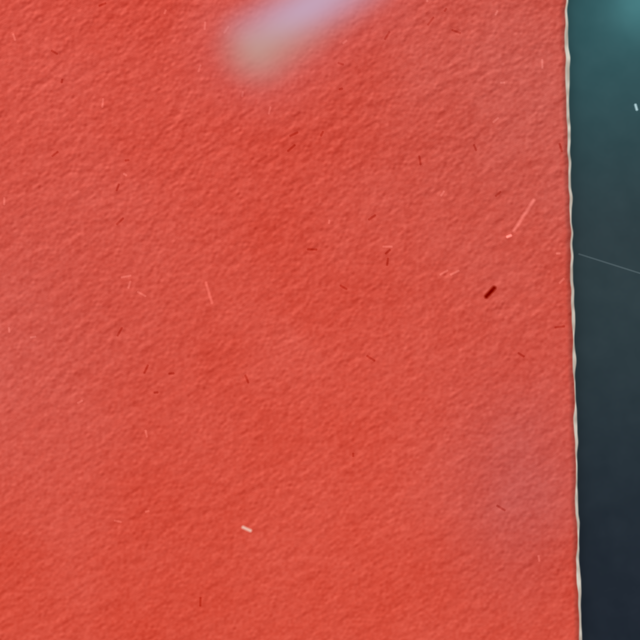
A Shadertoy shader for this texture:

```glsl
// Draws grainy red card with a soft glare and a pale torn edge beside a dark teal strip.

float hash(vec2 p) {
    vec3 q = fract(vec3(p.xyx) * 0.1031);
    q += dot(q, q.yzx + 33.33);
    return fract((q.x + q.y) * q.z);
}

float valueNoise(vec2 p) {
    vec2 cell = floor(p);
    vec2 f = fract(p);
    f = f * f * (3.0 - 2.0 * f);
    float low = mix(hash(cell), hash(cell + vec2(1, 0)), f.x);
    float high = mix(hash(cell + vec2(0, 1)), hash(cell + vec2(1, 1)), f.x);
    return mix(low, high, f.y);
}

float fbm(vec2 p) {
    float sum = 0.0;
    float gain = 0.5;
    for (int i = 0; i < 4; i++) {
        sum += gain * valueNoise(p);
        p = mat2(1.6, 1.2, -1.2, 1.6) * p + 17.3;
        gain *= 0.5;
    }
    return sum;
}

float segmentDistance(vec2 p, vec2 a, vec2 b) {
    vec2 along = b - a;
    float t = clamp(dot(p - a, along) / dot(along, along), 0.0, 1.0);
    return length(p - a - along * t);
}

float stroke(vec2 p, vec2 a, vec2 b, float width) {
    return 1.0 - smoothstep(0.0, width, segmentDistance(p, a, b));
}

float blob(vec2 p, vec2 center, vec2 size) {
    vec2 d = (p - center) / size;
    return exp(-dot(d, d));
}

// Height of the card surface, with grain stretched along a rising diagonal
float paperHeight(vec2 p) {
    vec2 q = mat2(0.85, -0.53, 0.53, 0.85) * p;
    return fbm(q * vec2(48.0, 85.0)) + 0.35 * valueNoise(q * vec2(150.0, 230.0));
}

// Signed tone of short scattered fibres and pits, denser towards the top
float scatteredFibres(vec2 p) {
    float tone = 0.0;
    for (int i = 0; i < 70; i++) {
        float id = float(i);
        vec2 start = vec2(hash(vec2(id, 3.0)) * 0.89, sqrt(hash(vec2(id, 11.0))));
        float angle = mix(-0.6, 2.0, hash(vec2(id, 23.0)));
        float reach = mix(0.003, 0.014, hash(vec2(id, 37.0)));
        float shade = hash(vec2(id, 51.0)) < 0.55 ? -0.11 : 0.10;
        vec2 end = start + reach * vec2(cos(angle), sin(angle));
        tone += shade * stroke(p, start, end, 0.0032);
    }
    return tone;
}

vec3 cardColor(vec2 p) {
    vec3 color = mix(vec3(0.84, 0.305, 0.235), vec3(0.835, 0.315, 0.26), p.y);

    // Broad tints and hazes
    color = mix(color, vec3(0.81, 0.36, 0.32), 0.65 * blob(p, vec2(0.0, 0.50), vec2(0.28, 0.30)));
    color = mix(color, vec3(0.77, 0.35, 0.31), 0.70 * blob(p, vec2(0.88, 0.85), vec2(0.30, 0.38)));
    color = mix(color, vec3(0.77, 0.36, 0.34), 0.75 * blob(p, vec2(0.82, 0.24), vec2(0.12, 0.18)));
    color += (fbm(p * 9.0 + 4.0) - 0.47) * vec3(0.03, 0.07, 0.08);

    // Relief lit from the upper left, plus fine grain
    vec2 lightStep = vec2(-0.0025, 0.0035);
    float relief = paperHeight(p) - paperHeight(p + lightStep);
    float reliefGain = mix(0.10, 0.17, p.y);
    color += relief * reliefGain * vec3(1.0, 0.85, 0.8);
    color += (valueNoise(p * 210.0) - 0.5) * vec3(0.035, 0.045, 0.045);
    color += scatteredFibres(p) * vec3(0.85, 1.0, 1.0);

    // Individual scuffs
    color += 0.13 * stroke(p, vec2(0.803, 0.640), vec2(0.834, 0.687), 0.005);
    color += 0.30 * stroke(p, vec2(0.793, 0.630), vec2(0.798, 0.632), 0.004);
    color += 0.11 * stroke(p, vec2(0.322, 0.558), vec2(0.331, 0.527), 0.004);
    color -= 0.34 * stroke(p, vec2(0.760, 0.537), vec2(0.772, 0.550), 0.006);
    color = mix(color, vec3(0.92, 0.72, 0.66), stroke(p, vec2(0.380, 0.176), vec2(0.391, 0.171), 0.005));

    // Diagonal glare, beige at its tip and lavender towards the top
    float glareDistance = segmentDistance(p, vec2(0.405, 0.930), vec2(0.555, 1.045));
    float glare = 1.0 - smoothstep(0.0, 0.088, glareDistance);
    vec3 glareColor = mix(vec3(0.76, 0.59, 0.55), vec3(0.77, 0.65, 0.74), smoothstep(0.91, 0.99, p.y));
    color = mix(color, vec3(0.80, 0.40, 0.42), 0.55 * exp(-pow(glareDistance / 0.085, 2.0)));
    return mix(color, glareColor, 0.95 * glare);
}

vec3 backdropColor(vec2 p) {
    vec3 color = mix(vec3(0.13, 0.16, 0.20), vec3(0.19, 0.25, 0.27), smoothstep(0.0, 0.6, p.y));
    color = mix(color, vec3(0.20, 0.35, 0.37), smoothstep(0.60, 1.0, p.y));
    color += vec3(0.08, 0.14, 0.14) * blob(p, vec2(1.0, 1.0), vec2(0.05, 0.06));
    color += (fbm(p * 35.0) - 0.47) * 0.03;
    color += 0.10 * stroke(p, vec2(0.905, 0.603), vec2(1.0, 0.573), 0.0025);
    return color + 0.50 * stroke(p, vec2(0.993, 0.836), vec2(0.995, 0.829), 0.004);
}

void mainImage(out vec4 fragColor, in vec2 fragCoord) {
    vec2 uv = fragCoord / iResolution.xy;
    float soft = 1.2 / iResolution.x;

    // Slightly leaning card edge with an uneven pale core
    float edge = 0.906 - 0.021 * uv.y + (valueNoise(vec2(uv.y * 55.0, 2.0)) - 0.5) * 0.003;
    float side = uv.x - edge;
    float coreWidth = 0.0015 + 0.0055 * valueNoise(vec2(uv.y * 32.0, 9.0));
    vec3 card = cardColor(uv) * (1.0 - 0.22 * smoothstep(-0.012, -0.002, side));
    vec3 backdrop = backdropColor(uv) * (1.0 - 0.25 * exp(-max(side, 0.0) / 0.01));
    vec3 core = mix(vec3(0.68, 0.63, 0.58), vec3(0.86, 0.83, 0.78), valueNoise(uv * 90.0));

    vec3 color = mix(card, core, smoothstep(-soft, soft, side + coreWidth * 0.5));
    color = mix(color, backdrop, smoothstep(-soft, soft, side - coreWidth * 0.5));
    fragColor = vec4(clamp(color, 0.0, 1.0), 1.0);
}
```
